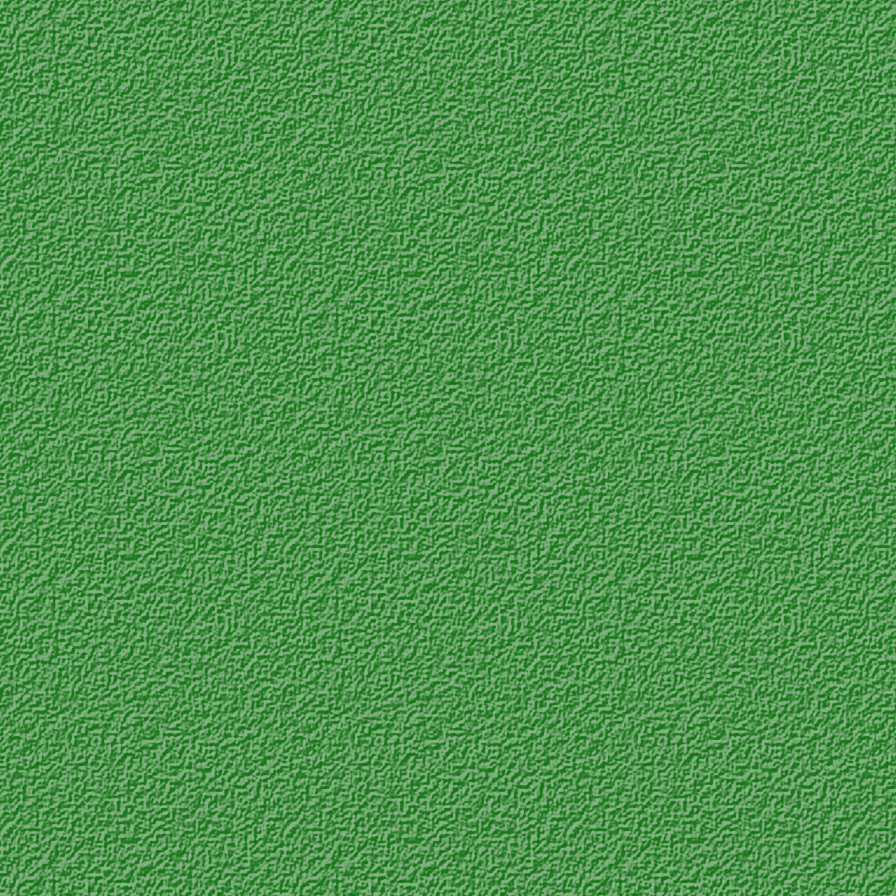
This texture is drawn by a WebGL 1 fragment shader. Its source:

```glsl
precision highp float;
// Fine embossed green plaster: a small rough relief lit across one diagonal.

uniform vec2 u_resolution;

const float TILE_SIZE = 0.316;      // repeat of the relief, in canvas widths
const float COARSE_CELLS = 87.0;    // noise cells across one tile
const float FINE_CELLS = 121.0;
const vec2 LIGHT_DIRECTION = vec2(-0.62, 0.78);
const float LIGHT_REACH = 0.0015;   // half the distance between height samples
const float RELIEF_STRENGTH = 5.2;

const vec3 SHADOW_GREEN = vec3(0.072, 0.447, 0.072);
const vec3 LIT_GREEN = vec3(0.543, 0.716, 0.543);

float hash(vec2 cell, float seed) {
  vec3 q = fract(vec3(cell.xyx) * vec3(0.1031, 0.1030, 0.0973) + seed * 0.137);
  q += dot(q, q.yzx + 33.33);
  return fract((q.x + q.y) * q.z);
}

// Smooth value noise that repeats after a whole number of cells
float tiledNoise(vec2 p, float period, float seed) {
  vec2 cell = floor(p);
  vec2 f = p - cell;
  vec2 blend = f * f * (3.0 - 2.0 * f);
  vec2 low = mod(cell, period);
  vec2 high = mod(cell + 1.0, period);
  float bottom = mix(hash(low, seed), hash(vec2(high.x, low.y), seed), blend.x);
  float top = mix(hash(vec2(low.x, high.y), seed), hash(high, seed), blend.x);
  return mix(bottom, top, blend.y);
}

// Height of the rough surface from two grain sizes
float surfaceHeight(vec2 p) {
  vec2 tile = p / TILE_SIZE;
  float coarse = tiledNoise(tile * COARSE_CELLS, COARSE_CELLS, 1.0);
  float fine = tiledNoise(tile * FINE_CELLS + 0.37, FINE_CELLS, 5.0);
  return 0.6 * coarse + 0.4 * fine;
}

// Slope towards the light, softly limited to -1..1
float embossedLight(vec2 p, vec2 direction, float reach, float strength) {
  vec2 offset = direction * reach;
  float slope = strength * (surfaceHeight(p - offset) - surfaceHeight(p + offset));
  return slope / sqrt(1.0 + slope * slope);
}

void main() {
  vec2 p = gl_FragCoord.xy / min(u_resolution.x, u_resolution.y);
  float light = embossedLight(p, LIGHT_DIRECTION, LIGHT_REACH, RELIEF_STRENGTH);
  vec3 color = mix(SHADOW_GREEN, LIT_GREEN, 0.5 + 0.5 * light);
  gl_FragColor = vec4(color, 1.0);
}
```
